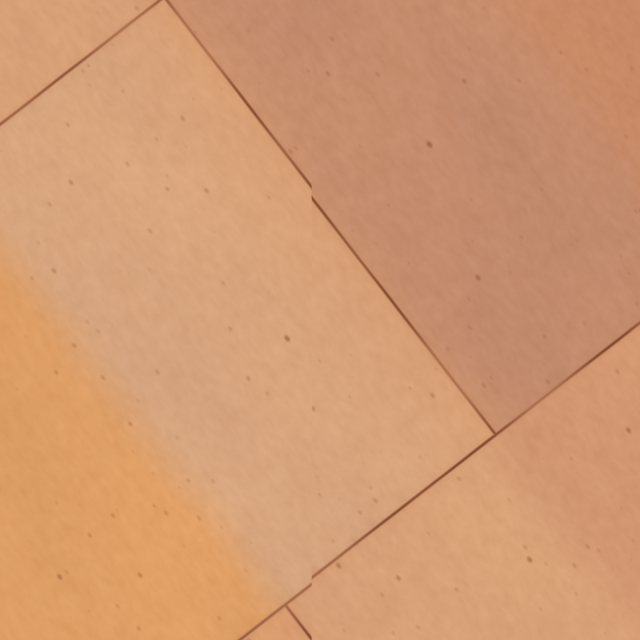
Write a Shadertoy shader that draws this texture.

```glsl
const float TILE = 0.866;         // tile side, in canvas heights
const float TILT = 0.66;          // slope of the courses, in radians
const vec2  ORIGIN = vec2(-0.8187, 0.6364);
const float SEAM_X = 0.487;       // vertical slip across the slab
const float SEAM_SLIP = 0.013;

const vec3 ORANGE = vec3(0.87, 0.62, 0.395);
const vec3 TAN    = vec3(0.84, 0.645, 0.495);
const vec3 ROSE   = vec3(0.765, 0.545, 0.425);
const vec3 CLAY   = vec3(0.785, 0.54, 0.40);
const vec3 WARM   = vec3(0.855, 0.62, 0.45);
const vec3 GROUT_DARK  = vec3(0.47, 0.25, 0.15);
const vec3 GROUT_LIGHT = vec3(0.67, 0.43, 0.30);
const vec3 SPECK  = vec3(0.62, 0.37, 0.23);

vec2 hash2(vec2 p) {
    p = vec2(dot(p, vec2(127.1, 311.7)), dot(p, vec2(269.5, 183.3)));
    return fract(sin(p) * 43758.55);
}

float corner(vec2 cell, vec2 f, vec2 offset) {
    return dot(hash2(cell + offset) * 2.0 - 1.0, f - offset);
}

float gradientNoise(vec2 p) {
    vec2 cell = floor(p), f = fract(p);
    vec2 w = f * f * f * (f * (f * 6.0 - 15.0) + 10.0);
    float low  = mix(corner(cell, f, vec2(0, 0)), corner(cell, f, vec2(1, 0)), w.x);
    float high = mix(corner(cell, f, vec2(0, 1)), corner(cell, f, vec2(1, 1)), w.x);
    return mix(low, high, w.y);
}

float fbm(vec2 p) {
    float sum = 0.0, gain = 0.6;
    for (int i = 0; i < 4; i++) {
        sum += gain * gradientNoise(p);
        p = p * 2.03 + 17.3;
        gain *= 0.5;
    }
    return sum;
}

// Clay tone of one half tile; odd courses are fired warmer
vec3 halfTone(float index, float odd) {
    vec3 tones[4] = vec3[4](ORANGE, TAN, ROSE, CLAY);
    return mix(tones[int(mod(index + 2.0, 4.0))], WARM, 0.6 * odd);
}

// Distance to the nearest whole number
float edgeDistance(float x) {
    return abs(x - floor(x + 0.5));
}

// Coverage of scattered pits, stretched along the grain
float specks(vec2 p, float count, float chance, float radius, float px) {
    vec2 g = p * count, cell = floor(g);
    float cover = 0.0;
    for (int j = -1; j <= 1; j++)
    for (int i = -1; i <= 1; i++) {
        vec2 id = cell + vec2(i, j);
        vec2 seed = hash2(id + 41.0);
        vec2 d = (g - id - hash2(id)) / count * vec2(1.0, 0.65);
        float r = radius * mix(0.5, 1.0, seed.y);
        float pit = 1.0 - smoothstep(r * 0.2 - 0.5 * px, r + 0.5 * px, length(d));
        cover = max(cover, pit * step(seed.x, chance) * mix(0.25, 0.85, seed.y * seed.y));
    }
    return cover;
}

vec3 slab(vec2 p, float px) {
    // Turn into running-bond space: x along a course, y across courses
    float c = cos(TILT), s = sin(TILT);
    vec2 q = vec2(c * p.x + s * p.y, s * p.x - c * p.y) + ORIGIN;
    vec2 t = q / TILE;
    t += 0.001 * vec2(gradientNoise(q * 9.0), gradientNoise(q * 9.0 + 31.0));
    float odd = mod(floor(t.y), 2.0);
    float x = t.x - 0.5 * odd;
    float index = 2.0 * floor(x) + odd;

    // Each tile blends softly between two tones
    float blend = smoothstep(0.44, 0.54, fract(x) + 0.03 * fbm(q * 5.0));
    vec3 color = mix(halfTone(index, odd), halfTone(index + 1.0, odd), blend);

    // Tile ends turn warm: broadly at the far end, narrowly at the near one
    float rim = 0.8 * exp(-(1.0 - fract(x)) * TILE / 0.13);
    rim = max(rim, 0.45 * exp(-fract(x) * TILE / 0.03));
    color = mix(color, WARM, rim);

    // Cloudy staining and grain drawn out across the course
    color += fbm(q * vec2(4.0, 2.2) + 7.0) * vec3(0.05, 0.04, 0.015);
    color += fbm(q * vec2(32.0, 18.0) + 5.0) * vec3(0.025, 0.03, 0.03);
    color += fbm(q * vec2(85.0, 45.0)) * vec3(0.035, 0.04, 0.04);

    // Pits, large and small
    float pits = specks(q, 9.0, 0.4, 0.0055, px);
    pits = max(pits, specks(q + 3.7, 21.0, 0.3, 0.0045, px) * 0.5);
    color = mix(color, SPECK, pits);

    // Thin joints with uneven depth and a soft shaded shoulder
    float joint = min(edgeDistance(x), edgeDistance(t.y)) * TILE;
    float wear = smoothstep(-0.3, 0.3, gradientNoise(q * 6.0 + 3.0));
    vec3 grout = mix(GROUT_DARK, GROUT_LIGHT, wear);
    float line = 1.0 - smoothstep(0.0006 - 0.5 * px, 0.0034 + 0.5 * px, joint);
    color = mix(color, GROUT_LIGHT, 0.25 * exp(-joint / 0.004));
    return mix(color, grout, 0.95 * line);
}

void mainImage(out vec4 fragColor, in vec2 fragCoord) {
    float px = 1.0 / iResolution.y;
    vec2 p = fragCoord * px;
    float seam = smoothstep(SEAM_X - px, SEAM_X + px, p.x);
    vec3 color = mix(slab(p, px), slab(p + vec2(SEAM_SLIP, 0.0), px), seam);
    fragColor = vec4(clamp(color, 0.0, 1.0), 1.0);
}
```
